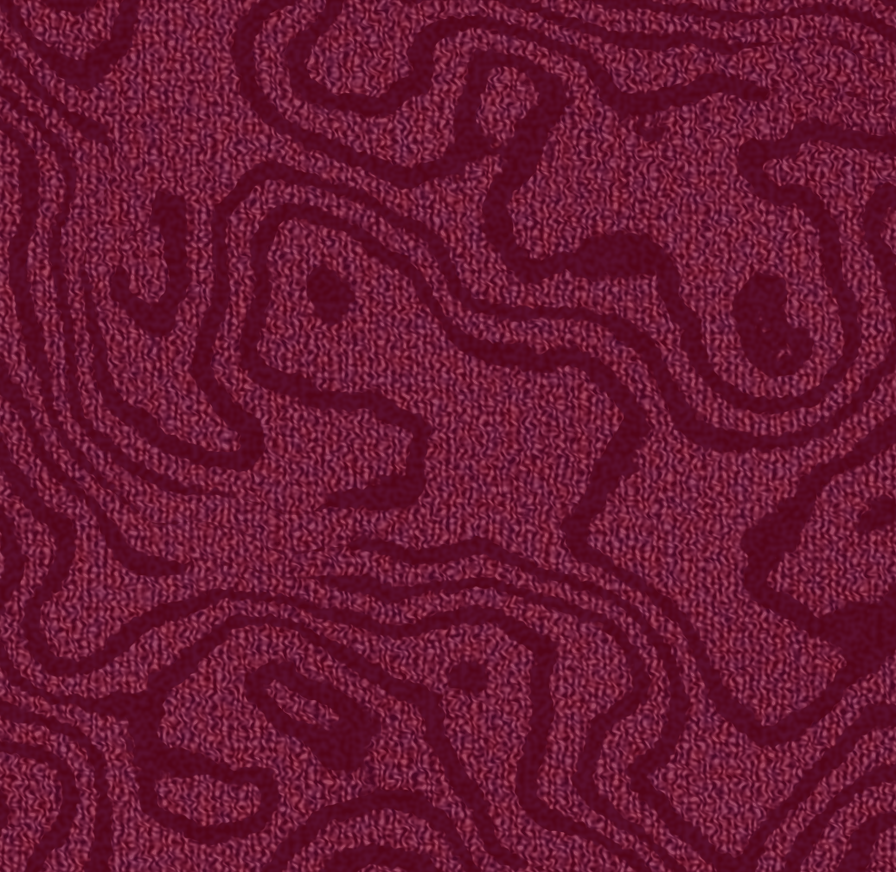
A Shadertoy shader for this texture:

```glsl
// Wine-red carved carpet: ribs of looped yarn crossed by dark, meandering bands.
// The bands are evenly thick contour lines of a tilted gradient-noise field;
// the loops are jittered vertical ribs cut into slanted stitches.

const float TAU = 6.2831853;

float hash(vec2 p) {
    vec3 q = fract(p.xyx * vec3(0.1031, 0.1030, 0.0973));
    q += dot(q, q.yzx + 33.33);
    return fract((q.x + q.y) * q.z);
}

float cornerSlope(vec2 cell, vec2 offset) {
    float angle = TAU * hash(cell);
    return dot(vec2(cos(angle), sin(angle)), offset);
}

// Gradient noise, roughly -0.7 to 0.7
float noise(vec2 p) {
    vec2 i = floor(p), f = fract(p);
    vec2 u = f * f * f * (f * (f * 6.0 - 15.0) + 10.0);
    vec2 e = vec2(1.0, 0.0);
    float low = mix(cornerSlope(i, f), cornerSlope(i + e, f - e), u.x);
    float high = mix(cornerSlope(i + e.yx, f - e.yx), cornerSlope(i + 1.0, f - 1.0), u.x);
    return mix(low, high, u.y);
}

// Height field whose half-integer levels become the bands
float terrain(vec2 p) {
    return 4.0 * p.x + 8.0 * p.y
         + 6.2 * noise(p * 3.2 + 17.0)
         + 0.9 * noise(p * 8.0 + 41.0)
         + 0.2 * noise(p * 21.0 + 5.0);
}

// 1 inside a band, 0 on the looped ground
float bandMask(vec2 p) {
    float e = 0.004;
    float f = terrain(p);
    vec2 grad = vec2(terrain(p + vec2(e, 0.0)) - f, terrain(p + vec2(0.0, e)) - f) / e;
    float slope = max(length(grad), 9.0);
    float dist = abs(fract(f) - 0.5) / slope;

    // Thickness varies, tightens where lines crowd, and fades out at loose ends
    float halfWidth = min(0.0126 + 0.006 * noise(p * 6.0 + 80.0), 0.21 / slope);
    halfWidth *= smoothstep(-0.42, -0.32, noise(p * 4.0 + 63.0));
    dist += 0.006 * noise(p * 110.0);
    return 1.0 - smoothstep(-0.002, 0.002, dist - halfWidth);
}

// Brightness of the looped yarn, about 0 in grooves to 1 on crowns
float loopHeight(vec2 p) {
    float disorder = 0.65 + 0.7 * noise(p * 3.0 + 29.0);
    float x = p.x * 115.0 + disorder * noise(p * 75.0 + 11.0);
    x += 0.14 * sin(TAU * p.y * 58.0 + 7.0 * noise(p * 30.0));
    float column = floor(x + 0.5);
    float rib = cos(TAU * x);
    float row = p.y * 118.0 + hash(vec2(column, 7.0)) + 0.6 * (x - column);
    float stitch = cos(TAU * (row + 0.9 * noise(p * 65.0 + 50.0)));
    float fuzz = noise(p * 165.0 + 90.0);
    return 0.45 + 0.31 * rib + 0.27 * stitch * (0.6 + 0.4 * rib)
         + 0.8 * fuzz + 0.08 * noise(p * 4.0 + 33.0);
}

void mainImage(out vec4 fragColor, in vec2 fragCoord) {
    vec2 p = fragCoord / iResolution.x;

    // Looped ground, drifting between red and violet yarn
    float h = clamp(loopHeight(p), -0.05, 1.1);
    vec3 ground = mix(vec3(0.325, 0.03, 0.135), vec3(0.60, 0.25, 0.36), h);
    ground -= vec3(0.0, 0.06, 0.03) * h * (1.0 - h);
    ground += vec3(-0.04, 0.01, 0.045) * noise(p * 50.0 + 70.0);

    // Flat cut pile with a faint mottle
    float mottle = clamp(0.5 + 1.1 * noise(p * 140.0 + 20.0) + 0.4 * noise(p * 30.0), 0.0, 1.0);
    vec3 pile = mix(vec3(0.325, 0.015, 0.095), vec3(0.355, 0.06, 0.18), mottle);

    fragColor = vec4(mix(ground, pile, bandMask(p)), 1.0);
}
```
